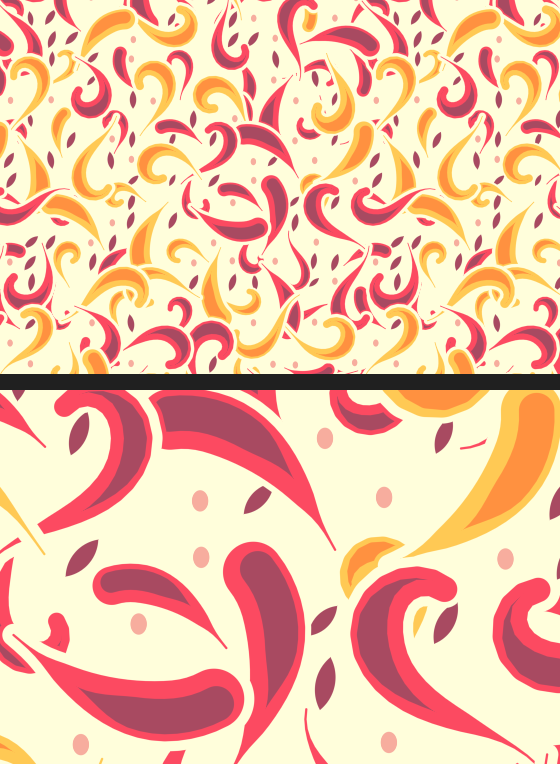
Top: the whole. Bottom: its middle third, enlarged.
Give the GLSL for this pattern, as a WebGL 1 fragment shader.

```glsl
precision highp float;
// Packed ornamental flourishes: curled hooks and teardrops with inset shading,
// drawn as tapered Euler spirals on two interleaved jittered grids. Leaves and
// dots then fill the gaps, each sized by the free room around its centre.

uniform vec2 u_resolution;

const float CELL = 0.163;   // grid pitch, in canvas heights
const float PERIOD = 6.0;   // cells before the pattern repeats sideways
const float GAP = 0.009;    // clear space between shapes
const int STEPS = 22;

const vec3 CREAM = vec3(1.00, 0.995, 0.86);
const vec3 RED = vec3(0.99, 0.29, 0.38);
const vec3 PLUM = vec3(0.66, 0.29, 0.38);
const vec3 YELLOW = vec3(1.00, 0.79, 0.33);
const vec3 ORANGE = vec3(1.00, 0.57, 0.25);
const vec3 PINK = vec3(0.97, 0.68, 0.62);

float hash(vec2 id, float seed) {
  return fract(sin(dot(id, vec2(127.1, 311.7)) + seed * 74.7) * 43758.55);
}

vec2 direction(float angle) { return vec2(cos(angle), sin(angle)); }

vec2 rotate(vec2 p, float angle) {
  vec2 d = direction(angle);
  return vec2(d.x * p.x + d.y * p.y, d.x * p.y - d.y * p.x);
}

float coverage(float d, float px) { return 1.0 - smoothstep(-0.7 * px, 0.7 * px, d); }

// Exact round cone from a to b with end radii ra and rb
float taperedSegment(vec2 p, vec2 a, vec2 b, float ra, float rb) {
  vec2 ab = b - a;
  float len = length(ab);
  vec2 axis = ab / len;
  vec2 q = p - a;
  float slope = clamp((rb - ra) / len, -0.95, 0.95);
  float across = abs(q.x * axis.y - q.y * axis.x);
  float along = dot(q, axis) + slope * across * inversesqrt(1.0 - slope * slope);
  float h = clamp(along / len, 0.0, 1.0);
  return length(q - ab * h) - mix(ra, rb, h);
}

// Pointed lens along y
float leaf(vec2 p, float halfLength, float halfWidth) {
  float h = (halfLength * halfLength - halfWidth * halfWidth) / (2.0 * halfWidth);
  return length(vec2(abs(p.x) + h, p.y)) - h - halfWidth;
}

// Distances to a curling stroke (x) and to the shading inside it (y)
vec2 flourish(vec2 p, float len, float width, float turn, float inflect, float taper) {
  float ds = 1.0 / float(STEPS);
  float lean = 0.4 - inflect;
  vec2 a = -0.42 * len * direction(turn * lean * lean);
  vec2 innerA = a;
  float ra = 0.001, innerRa = -0.003;
  vec2 d = vec2(1.0);
  for (int i = 0; i < STEPS; i++) {
    float t = float(i + 1) * ds;
    float bend = t - 0.5 * ds - inflect;
    vec2 dir = direction(turn * bend * bend);
    vec2 b = a + dir * len * ds;
    float rb = 0.001 + width * smoothstep(-0.05, 0.8, t) * smoothstep(0.0, 0.3, t)
             * (1.0 - taper * smoothstep(0.62, 1.0, t));
    float innerRb = 0.66 * rb * smoothstep(0.25, 0.65, t)
                  * (1.0 - taper * 1.4 * smoothstep(0.7, 0.98, t)) - 0.002;
    vec2 innerB = b + vec2(dir.y, -dir.x) * sign(turn) * rb * 0.18;
    d.x = min(d.x, taperedSegment(p, a, b, ra, rb));
    d.y = min(d.y, taperedSegment(p, innerA, innerB, innerRa, innerRb));
    a = b; ra = rb;
    innerA = innerB; innerRa = innerRb;
  }
  return d;
}

// One grid of flourishes; each is trimmed to keep clear of earlier ones
void paintFlourishes(vec2 p, float shift, float size, float px, inout float field, inout vec3 color) {
  vec2 base = floor(p / CELL + shift);
  for (int j = -1; j <= 1; j++) {
    for (int i = -1; i <= 1; i++) {
      vec2 cell = base + vec2(float(i), float(j));
      vec2 id = vec2(mod(cell.x, PERIOD), cell.y) + shift * 37.0;
      vec2 jitter = (vec2(hash(id, 1.0), hash(id, 2.0)) - 0.5) * 0.26;
      vec2 q = p - (cell + 0.5 - shift + jitter) * CELL;
      float hook = step(hash(id, 3.0), 0.7);
      float len = size * mix(0.20, 0.27 + 0.05 * hash(id, 4.0), hook);
      if (length(q) > 0.6 * len + 0.03) continue;

      // Neighbours lie crosswise, so that they pack closely
      float angle = 0.75 + 1.5708 * mod(cell.x + cell.y, 2.0)
                  + 3.1416 * step(0.5, hash(id, 5.0)) + (hash(id, 6.0) - 0.5);
      float side = hash(id, 7.0) < 0.5 ? -1.0 : 1.0;
      float inflect = hook * 0.35 * hash(id, 10.0);
      float turn = side * mix(1.2, (4.4 + 1.3 * hash(id, 8.0)) / (1.0 - inflect), hook);
      float width = size * mix(0.026, 0.019 + 0.008 * hash(id, 9.0), hook);
      vec2 d = flourish(rotate(q, angle), len, width, turn, inflect, 0.58 * hook);
      d.x = max(d.x, GAP - field);
      d.y = max(d.y, d.x + 0.004);

      bool warm = hash(id, 11.0) < 0.37;
      color = mix(color, warm ? YELLOW : RED, coverage(d.x, px));
      color = mix(color, warm ? ORANGE : PLUM, coverage(d.y, px));
      field = min(field, d.x);
    }
  }
}

void paintAll(vec2 p, float px, inout float field, inout vec3 color) {
  paintFlourishes(p, 0.0, 1.0, px, field, color);
  paintFlourishes(p, 0.5, 0.62, px, field, color);
}

void main() {
  float px = 1.0 / u_resolution.y;
  vec2 p = gl_FragCoord.xy * px;
  vec3 color = CREAM;
  float field = 1.0;
  paintAll(p, px, field, color);

  // Leaves and dots where the centre of a small cell is free
  float pitch = CELL / 3.0;
  vec2 cell = floor(p / pitch);
  vec2 id = vec2(mod(cell.x, PERIOD * 3.0), cell.y) + 0.3;
  vec2 center = (cell + 0.5 + 0.14 * (vec2(hash(id, 1.0), hash(id, 2.0)) - 0.5)) * pitch;
  float room = 1.0;
  vec3 unused = CREAM;
  paintAll(center, px, room, unused);
  bool isDot = hash(id, 3.0) < 0.45;
  float halfLength = min(0.024, room * 1.15);
  vec2 q = rotate(p - center, -0.9 + 1.1 * hash(id, 4.0));
  float d = isDot ? length((p - center) * vec2(1.3, 1.0)) - 0.0095
                  : leaf(q, halfLength, halfLength * 0.36);
  d = max(d, GAP * 0.6 - field);
  float present = step(0.014, room);
  color = mix(color, isDot ? PINK : PLUM, coverage(d, px) * present);

  gl_FragColor = vec4(color, 1.0);
}
```
